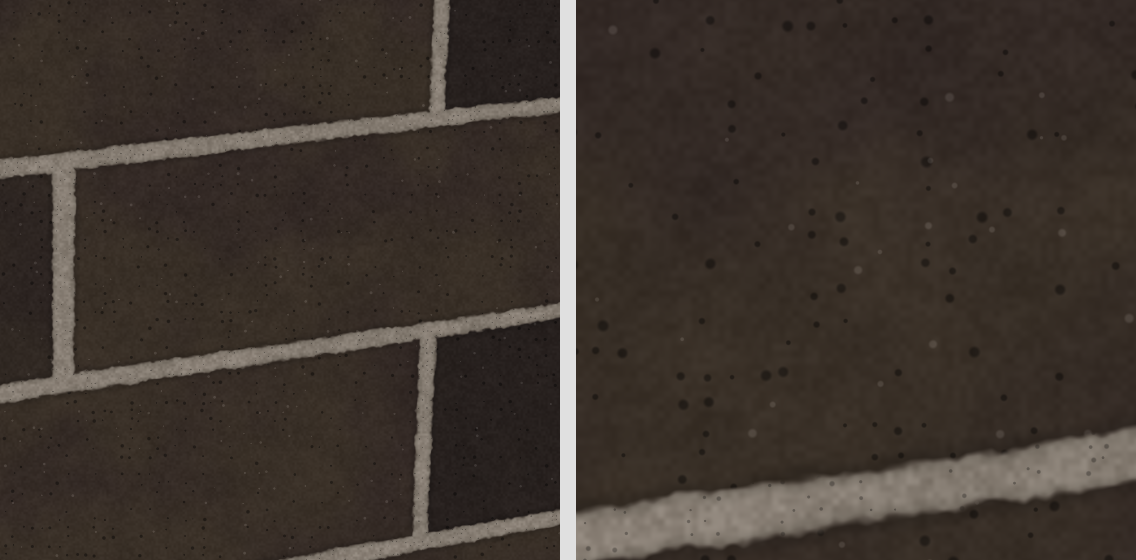
Left, the full canvas; right, a detail of the centre.
Reproduce this texture procedurally as a three.js fragment shader.

```glsl
// Dark brown brick wall in running bond, seen at a slight angle, with pale gritty mortar.
// Rows come from a fan of converging lines and columns from a leaning, staggered repeat;
// value noise adds ragged edges, cloudy stains, grain and scattered pits.
varying vec2 vUv;

// Layout, in canvas units (x = value at left edge, y = value at right edge)
const vec2 BED_HEIGHT = vec2(0.297, 0.445);
const vec2 ROW_HEIGHT = vec2(0.4010, 0.3690);
const vec2 BED_HALF = vec2(0.0170, 0.0142);
const vec2 HEAD_HALF = vec2(0.0208, 0.0130);
const float HEAD_START = 0.114;
const float BRICK_LENGTH = 1.316;
const float LEAN = 0.020;

// Surface
const float EDGE_SOFT = 0.0022;
const float EDGE_WOBBLE = 0.0045;
const float EDGE_GRIT = 0.0040;
const float BRICK_GRAIN = 0.045;
const float MORTAR_GRAIN = 0.13;

const vec3 BRICK_BROWN = vec3(0.205, 0.165, 0.150);
const vec3 BRICK_OLIVE = vec3(0.232, 0.194, 0.158);
const vec3 BRICK_DARK = vec3(0.150, 0.125, 0.118);
const vec3 MORTAR_DARK = vec3(0.360, 0.320, 0.290);
const vec3 MORTAR_MID = vec3(0.470, 0.440, 0.400);
const vec3 MORTAR_PALE = vec3(0.560, 0.520, 0.480);

float hash(vec2 p) {
  vec3 q = fract(vec3(p.xyx) * 0.1031);
  q += dot(q, q.yzx + 33.33);
  return fract((q.x + q.y) * q.z);
}

float noise(vec2 p) {
  vec2 i = floor(p);
  vec2 f = fract(p);
  f = f * f * (3.0 - 2.0 * f);
  return mix(mix(hash(i), hash(i + vec2(1.0, 0.0)), f.x),
             mix(hash(i + vec2(0.0, 1.0)), hash(i + vec2(1.0, 1.0)), f.x), f.y);
}

float fbm(vec2 p) {
  float sum = 0.0;
  float gain = 0.533;
  for (int i = 0; i < 4; i++) {
    sum += gain * noise(p);
    p = p * 2.03 + 17.1;
    gain *= 0.5;
  }
  return sum;
}

// Soft round specks, at most one per grid cell
float specks(vec2 p, float cells, float density) {
  vec2 cell = floor(p * cells);
  vec2 center = 0.3 + 0.4 * vec2(hash(cell + 3.7), hash(cell + 11.3));
  float radius = mix(0.10, 0.28, hash(cell + 23.9));
  float dist = length(fract(p * cells) - center);
  return step(hash(cell + 41.2), density) * (1.0 - smoothstep(radius * 0.4, radius, dist));
}

void main() {
  vec2 p = vUv;

  // Brick coordinates
  float rowHeight = mix(ROW_HEIGHT.x, ROW_HEIGHT.y, p.x);
  float v = (p.y - mix(BED_HEIGHT.x, BED_HEIGHT.y, p.x)) / rowHeight;
  float row = floor(v);
  float u = (p.x - LEAN * p.x * (v - 0.5) - HEAD_START) / BRICK_LENGTH;
  u += 0.5 * mod(row, 2.0);
  float column = floor(u);

  // Signed distance to the mortar, negative inside
  float bed = abs(fract(v + 0.5) - 0.5) * rowHeight - mix(BED_HALF.x, BED_HALF.y, p.x);
  float head = abs(fract(u + 0.5) - 0.5) * BRICK_LENGTH - mix(HEAD_HALF.x, HEAD_HALF.y, p.x);
  float dist = min(bed, head);
  dist += EDGE_WOBBLE * (noise(p * 38.0) - 0.5) + EDGE_GRIT * (noise(p * 150.0 + 5.0) - 0.5);

  float fineGrain = noise(p * 250.0) - 0.5;
  float grain = 0.6 * fineGrain + 0.4 * (noise(p * 110.0 + 9.0) - 0.5);

  // Brick face: cloudy stains, darker outer bricks, grain and pits
  float cloud = fbm(p * 4.5 + 31.0 * hash(vec2(column, row)));
  float olive = smoothstep(0.34, 0.72, cloud + 0.12 * (0.5 - p.x));
  vec3 brick = mix(BRICK_BROWN, BRICK_OLIVE, olive);
  float shade = column > 0.5 ? 0.85 : (column < -0.5 ? 0.45 : 0.0);
  brick = mix(brick, BRICK_DARK, shade);
  brick *= 0.96 + 0.16 * (fbm(p * 22.0) - 0.5);
  brick += BRICK_GRAIN * grain;
  brick *= 1.0 - 0.40 * specks(p, 62.0, 0.22);
  brick += 0.09 * specks(p + 0.37, 75.0, 0.05);
  brick *= 1.0 - 0.16 * (1.0 - smoothstep(0.0, 0.012, dist));

  // Mortar: pale core, dusky edges and sandy grit
  float core = smoothstep(0.0, 0.010, -dist);
  vec3 mortar = mix(MORTAR_MID, MORTAR_PALE, core * (0.25 + 0.75 * fbm(p * 14.0 + 3.0)));
  mortar = mix(MORTAR_DARK, mortar, 0.45 + 0.55 * smoothstep(0.0, 0.004, -dist));
  mortar += MORTAR_GRAIN * grain;
  mortar *= 1.0 - 0.28 * specks(p + 0.11, 130.0, 0.24);

  float mortarMask = 1.0 - smoothstep(-EDGE_SOFT, EDGE_SOFT, dist);
  gl_FragColor = vec4(mix(brick, mortar, mortarMask), 1.0);
}
```
